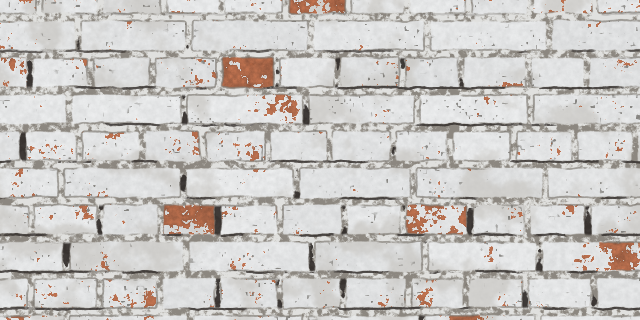
This texture is drawn by a Shadertoy shader. Its source:

```glsl
// Weathered white-painted brick wall with alternating courses of long and short bricks.

float hash(vec2 p) {
    vec3 q = fract(vec3(p.xyx) * 0.1031);
    q += dot(q, q.yzx + 33.33);
    return fract((q.x + q.y) * q.z);
}

float noise(vec2 p) {
    vec2 i = floor(p), f = fract(p);
    f = f * f * (3.0 - 2.0 * f);
    return mix(mix(hash(i), hash(i + vec2(1, 0)), f.x),
               mix(hash(i + vec2(0, 1)), hash(i + vec2(1, 1)), f.x), f.y);
}

float fbm(vec2 p) {
    float sum = 0.0, amp = 0.5;
    for (int i = 0; i < 5; i++) {
        sum += amp * noise(p);
        p = mat2(1.6, 1.2, -1.2, 1.6) * p + 17.3;
        amp *= 0.5;
    }
    return sum;
}

// Position of a vertical joint, in brick widths
float jointAt(float col, float row) {
    return col + 0.12 * hash(vec2(col + 51.0, row + 23.0));
}

void mainImage(out vec4 fragColor, in vec2 fragCoord) {
    vec2 uv = fragCoord / iResolution.y;
    float aa = max(1.0 / iResolution.y, 0.002);
    float grain = fbm(uv * 75.0 + 9.0);
    float blotch = fbm(uv * 15.0 + 31.0);

    // Uneven courses: even rows hold short bricks, odd rows long ones
    vec2 p = uv + 0.011 * (vec2(fbm(uv * 26.0), fbm(uv * 26.0 + 40.0)) - 0.5);
    const float rowHeight = 0.115;
    float row = floor((p.y - 0.026) / rowHeight);
    float isShort = 1.0 - mod(row + 2.0, 2.0);
    float width = mix(0.370, 0.193, isShort);
    float shift = mix(0.19, 0.08, isShort) + 0.06 * (hash(vec2(row + 5.0, 3.0)) - 0.5);
    float x = (p.x - shift) / width;
    float col = floor(x);
    if (x < jointAt(col, row)) col -= 1.0;
    float left = jointAt(col, row), right = jointAt(col + 1.0, row);
    float tone = hash(vec2(col + 11.0, row + 7.0));

    // Rounded brick outline
    vec2 cell = vec2((right - left) * width, rowHeight);
    vec2 local = vec2((x - left) * width, p.y - 0.026 - row * rowHeight);
    vec2 q = abs(local - 0.5 * cell) - 0.5 * cell + vec2(0.010, 0.011 + 0.003 * tone) + 0.006;
    float d = length(max(q, 0.0)) + min(max(q.x, q.y), 0.0) - 0.006;
    float brick = 1.0 - smoothstep(-aa, aa, d);
    float painted = smoothstep(0.80, 0.93, uv.y);

    // Painted face with soft warm stains and small pits
    vec3 face = vec3(0.885, 0.89, 0.893) + 0.035 * (tone - 0.5) + 0.09 * (grain - 0.48);
    face = mix(face, vec3(0.77, 0.76, 0.74), 0.6 * smoothstep(0.54, 0.72, fbm(uv * 8.0)));
    float pit = smoothstep(0.84, 0.94, noise(uv * 105.0)) * smoothstep(0.42, 0.62, blotch);
    face = mix(face, vec3(0.41, 0.40, 0.38), 0.75 * pit);

    // Rough mortar, smeared with paint
    float smear = smoothstep(0.30, 0.60, grain + 0.6 * (blotch - 0.48) + 0.08 * painted);
    vec3 mortar = mix(vec3(0.55, 0.53, 0.50), vec3(0.88, 0.88, 0.87), smear);

    // Flaking paint: a few bricks lie largely bare
    float pick = fract(col * 0.7549 + row * 0.5698 + 0.3);
    float bare = step(0.87, pick);
    float across = abs(local.x / cell.x - mix(0.25, 0.75, tone));
    float cutoff = mix(0.84, 0.50 + 0.2 * tone, bare);
    float flake = 0.7 * blotch + 0.6 * grain + 0.04 * smoothstep(-0.02, 0.0, d);
    flake -= (1.0 - isShort) * 0.35 * smoothstep(0.15, 0.38, across);
    float exposed = smoothstep(0.0, 0.035, flake - cutoff);
    vec3 clay = vec3(0.65, 0.36, 0.23) * (0.75 + 0.5 * grain);
    face = mix(face, clay, 0.92 * exposed);

    vec3 color = mix(mortar, face, brick);

    // Grimy outline, broken by paint
    float rim = 1.0 - smoothstep(0.001, 0.005, abs(d));
    color = mix(color, vec3(0.45, 0.43, 0.40), 0.6 * rim * smoothstep(0.42, 0.60, blotch + 0.3 * (grain - 0.48)));

    // Dark open slots in some upright joints
    float nearest = local.x < 0.5 * cell.x ? col : col + 1.0;
    float toJoint = min(local.x, cell.x - local.x);
    float open = step(0.45, hash(vec2(nearest + 71.0, row + 37.0)));
    float reach = 0.010 * smoothstep(0.36, 0.62, fbm(uv * 19.0 + 63.0)) * (1.0 - 0.9 * painted);
    float slot = open * (1.0 - smoothstep(-aa, aa, toJoint - reach)) * smoothstep(0.001, 0.004, reach);
    slot *= smoothstep(0.005, 0.018, local.y) * smoothstep(0.008, 0.02, rowHeight - local.y);

    // Shadowed gaps under brick edges
    float gap = smoothstep(0.54, 0.66, noise(uv * vec2(11.0, 22.0) + 83.0) + 0.3 * (grain - 0.48));
    float undercut = gap * (1.0 - smoothstep(0.002, 0.005, abs(local.y - 0.009))) * (1.0 - 0.8 * painted);
    color = mix(color, vec3(0.19, 0.17, 0.16), max(0.92 * slot, 0.8 * undercut));

    fragColor = vec4(clamp(color, 0.0, 1.0), 1.0);
}
```
